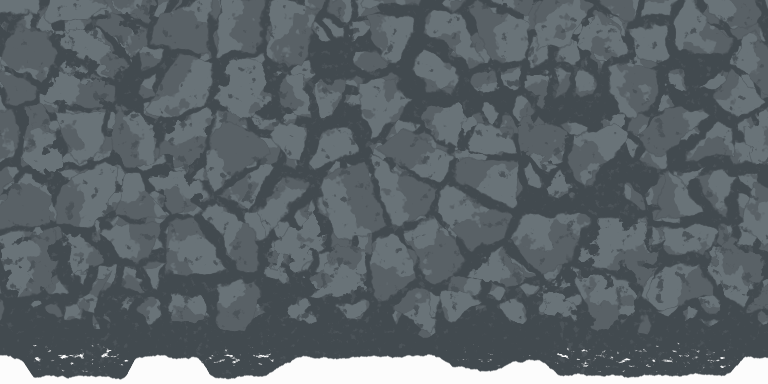
A Shadertoy shader for this texture:

```glsl
// Broken slate-grey stones set in dark tar, ending in a ragged white lower rim.
// Two Voronoi layers give large stones and small chips; gradient noise wears
// their outlines, splits their faces into flat tones and roughens the rim.

const vec3 TAR   = vec3(0.26, 0.29, 0.31);
const vec3 DIM   = vec3(0.30, 0.33, 0.35);
const vec3 MID   = vec3(0.35, 0.38, 0.40);
const vec3 LIGHT = vec3(0.41, 0.45, 0.47);
const vec3 PAPER = vec3(0.99);

const float STONE_SCALE = 7.2;   // large stones per canvas height
const float CHIP_SCALE  = 15.0;  // small chips per canvas height
const float STONE_GAP   = 0.075; // half the joint, in cell units
const float CHIP_GAP    = 0.13;
const float STONE_EMPTY = 0.12;  // share of cells left without a stone
const float CHIP_EMPTY  = 0.45;
const float TAR_TOP     = 0.15;  // height of the bare tar band
const float RIM_HEIGHT  = 0.070;
const float RIM_DROP    = 0.050; // how far the lumps hang down
const float TAU         = 6.28318;

vec2 hash2(vec2 p) {
    vec3 q = fract(p.xyx * vec3(0.1031, 0.1030, 0.0973));
    q += dot(q, q.yzx + 33.33);
    return fract((q.xx + q.yz) * q.zy);
}

float cornerSlope(vec2 corner, vec2 offset) {
    float angle = TAU * hash2(corner).x;
    return dot(vec2(cos(angle), sin(angle)), offset);
}

float gradientNoise(vec2 p) {
    vec2 i = floor(p), f = p - i;
    vec2 u = f * f * f * (f * (f * 6.0 - 15.0) + 10.0);
    vec2 e = vec2(1.0, 0.0);
    return mix(mix(cornerSlope(i, f), cornerSlope(i + e, f - e), u.x),
               mix(cornerSlope(i + e.yx, f - e.yx), cornerSlope(i + 1.0, f - 1.0), u.x), u.y);
}

float fbm(vec2 p) {
    float sum = 0.0, amp = 0.8;
    for (int k = 0; k < 4; k++) {
        sum += amp * gradientNoise(p);
        p = mat2(1.6, 1.2, -1.2, 1.6) * p + 11.3;
        amp *= 0.5;
    }
    return sum;
}

float edge(float v, float softness) { return smoothstep(-softness, softness, v); }

struct Cell { vec2 id; vec2 toSeed; float border; };

// Nearest seed and the exact distance to the cell border
Cell voronoi(vec2 p) {
    vec2 base = floor(p);
    Cell c = Cell(base, vec2(0.0), 8.0);
    float best = 8.0;
    for (int k = 0; k < 9; k++) {
        vec2 id = base + vec2(k % 3 - 1, k / 3 - 1);
        vec2 r = id + 0.08 + 0.84 * hash2(id) - p;
        if (dot(r, r) < best) { best = dot(r, r); c.id = id; c.toSeed = r; }
    }
    for (int k = 0; k < 25; k++) {
        vec2 id = c.id + vec2(k % 5 - 2, k / 5 - 2);
        vec2 r = id + 0.08 + 0.84 * hash2(id) - p;
        vec2 d = r - c.toSeed;
        if (dot(d, d) > 0.0001) c.border = min(c.border, dot(0.5 * (r + c.toSeed), normalize(d)));
    }
    return c;
}

// Paints one layer of worn, faceted stones over the given colour
vec3 paintStones(vec3 under, vec2 p, vec2 warped, float scale, float gap, float empty, float bare, float px) {
    Cell c = voronoi(warped * scale);
    vec2 rnd = hash2(c.id + 71.0), rnd2 = hash2(c.id + 137.0);
    float joint = gap * (0.6 + 0.8 * rnd2.x);
    float crumble = mix(0.10, 0.60, smoothstep(0.5, 1.0, rnd.x));
    float wear = fbm(p * 20.0 + 5.0 * rnd);
    float body = min(c.border - 0.5 * joint, c.border - joint - crumble * wear) - bare;
    if (rnd.y < empty) return under;

    // Flat faces: a tilted plane broken up by noise
    vec2 tilt = vec2(cos(TAU * rnd2.y), sin(TAU * rnd2.y));
    float face = dot(c.toSeed, tilt) + 0.9 * fbm(p * 15.0 + 9.0 * rnd2) + 0.5 * (rnd2.x - 0.45);
    float pits = fbm(p * 30.0 + 40.0) + 0.40 - 0.12 * rnd.x;
    vec3 stone = mix(MID, LIGHT, edge(face, 18.0 * px));
    stone = mix(DIM, stone, edge(pits, 35.0 * px) * edge(body - 0.012, scale * px));
    return mix(under, stone, edge(body, scale * px));
}

void mainImage(out vec4 fragColor, in vec2 fragCoord) {
    float px = 1.0 / iResolution.y;
    vec2 p = fragCoord * px;

    // Bent, slightly chipped coordinates for the joints
    vec2 warped = p + 0.045 * vec2(fbm(p * 4.0), fbm(p * 4.0 + 23.0))
                    + 0.007 * vec2(fbm(p * 32.0 + 3.0), fbm(p * 32.0 + 51.0));
    float band = TAR_TOP + 0.12 * gradientNoise(p * 6.0 + 8.0);
    float bare = 0.6 * smoothstep(band + 0.03, band - 0.04, p.y)
               + 0.07 * smoothstep(0.0, 0.45, gradientNoise(p * 2.3 + 31.0));

    // Tar with faint grit, then chips, then large stones
    float grit = fbm(p * 55.0) - 0.36 - 0.3 * gradientNoise(p * 7.0);
    vec3 color = mix(TAR, DIM, edge(grit, 60.0 * px));
    color = paintStones(color, p, warped + 3.7, CHIP_SCALE, CHIP_GAP, CHIP_EMPTY, bare, px);
    color = paintStones(color, p, warped, STONE_SCALE, STONE_GAP, STONE_EMPTY, bare, px);

    // White rim with hanging lumps and a few flecks above it
    float lump = smoothstep(-0.03, 0.20, gradientNoise(vec2(p.x * 4.0 + 2.0, 0.5)));
    float rim = RIM_HEIGHT - RIM_DROP * lump
              + 0.014 * fbm(vec2(p.x * 13.0, 3.3)) + 0.006 * fbm(vec2(p.x * 60.0, 7.7));
    float flecks = fbm(p * vec2(45.0, 75.0) + 19.0) - 0.30 - 7.0 * abs(p.y - 0.068) - 0.3 * (1.0 - lump);
    color = mix(color, PAPER, max(edge(rim - p.y, px), edge(flecks, 70.0 * px)));

    fragColor = vec4(color, 1.0);
}
```
